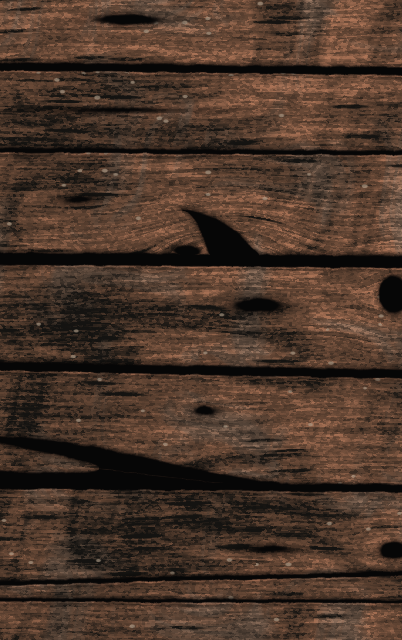
A WebGL 1 fragment shader for this texture:

```glsl
precision highp float;
// Eight weathered planks, stacked and parted by seven uneven black seams.
// Stretched cellular noise makes the grain, layered sines make the soot stains,
// and ellipses cut the knot holes, which push the grain lines apart.
uniform vec2 u_resolution;

vec2 hash2(vec2 c) {
  return fract(sin(vec2(dot(c, vec2(127.1, 311.7)), dot(c, vec2(269.5, 183.3)))) * 43758.5);
}

// Cellular noise: x is the distance to the nearest point, y its random value.
vec2 cells(vec2 p) {
  vec2 best = vec2(9.0, 0.0);
  for (int j = -1; j <= 1; j++) {
    for (int i = -1; i <= 1; i++) {
      vec2 cell = floor(p) + vec2(float(i), float(j));
      vec2 h = hash2(cell);
      float d = length(cell + h - p);
      if (d < best.x) best = vec2(d, fract(h.x * 7.0 + h.y * 13.0));
    }
  }
  return best;
}

// Layered, warped sines, roughly -1 to 1.
float waves(vec2 p) {
  float sum = 0.0, amp = 0.5;
  for (int i = 0; i < 5; i++) {
    p = mat2(0.8, 0.6, -0.6, 0.8) * p * 1.7 + 1.3;
    p += 0.8 * sin(p.yx * 1.3);
    sum += amp * sin(p.x) * cos(p.y);
    amp *= 0.65;
  }
  return sum;
}

float blot(vec2 q, vec2 centre, vec2 radius) {
  vec2 e = (q - centre) / radius;
  return exp(-dot(e, e));
}

void main() {
  // Heights are measured downwards from the top edge.
  vec2 q = gl_FragCoord.xy / u_resolution.y;
  q.y = 1.0 - q.y;
  float pixel = 1.0 / u_resolution.y;
  float rough = waves(q * vec2(30.0, 45.0));
  vec2 w = q + 0.0018 * vec2(rough, waves(q * 37.0 + 5.0));

  // Seams: left height, right height, half width.
  vec3 seams[7];
  seams[0] = vec3(0.104, 0.111, 0.0058);
  seams[1] = vec3(0.235, 0.239, 0.0032);
  seams[2] = vec3(0.404, 0.409, 0.0092);
  seams[3] = vec3(0.572, 0.585, 0.0065);
  seams[4] = vec3(0.757, 0.763, 0.006);
  seams[5] = vec3(0.911, 0.896, 0.003);
  seams[6] = vec3(0.937, 0.940, 0.0023);
  float gap = 1.0, plank = 0.0, rim = 0.0, debris = 0.0;
  for (int i = 0; i < 7; i++) {
    float below = w.y - mix(seams[i].x, seams[i].y, q.x / 0.63);
    gap = min(gap, abs(below) - seams[i].z);
    plank += step(0.0, below);
    below -= seams[i].z;
    rim = max(rim, step(0.0, below) * (1.0 - smoothstep(0.001, 0.006, below)));
    if (i < 2) debris = max(debris, 1.0 - smoothstep(0.002, 0.006, abs(below)));
  }

  // Wide split above the fifth seam, with a splinter left inside it.
  float split = max(0.683 + 0.075 * smoothstep(0.0, 0.5, w.x) - w.y, w.y - 0.764);
  float splinter = abs(w.y - 0.714 - 0.12 * w.x) - 0.022 * sqrt(max(1.0 - w.x / 0.155, 0.0));
  gap = min(gap, max(split, -splinter));

  // Knot holes and checks: centre, radii. The grain spreads around each.
  vec4 holes[9];
  holes[0] = vec4(0.200, 0.031, 0.045, 0.007);
  holes[1] = vec4(0.185, 0.172, 0.050, 0.0025);
  holes[2] = vec4(0.123, 0.312, 0.016, 0.004);
  holes[3] = vec4(0.292, 0.392, 0.020, 0.008);
  holes[4] = vec4(0.403, 0.477, 0.034, 0.010);
  holes[5] = vec4(0.615, 0.460, 0.022, 0.029);
  holes[6] = vec4(0.319, 0.642, 0.014, 0.006);
  holes[7] = vec4(0.423, 0.858, 0.024, 0.004);
  holes[8] = vec4(0.615, 0.860, 0.020, 0.013);
  float grainY = q.y;
  for (int i = 0; i < 9; i++) {
    vec2 e = (w - holes[i].xy) / holes[i].zw;
    gap = min(gap, (length(e) - 1.0) * min(holes[i].z, holes[i].w));
    grainY -= 0.7 * (q.y - holes[i].y) * exp(-0.12 * dot(e, e));
  }

  // Large broken knot on the third plank, arching the grain over it.
  float knot = max(0.328 + 4.5 * (w.x - 0.28) * (w.x - 0.28) - w.y, w.y - 0.41);
  knot = max(knot, 0.285 + 0.045 * sqrt(max((w.y - 0.33) / 0.075, 0.0)) - w.x);
  gap = min(gap, knot);
  float onKnotPlank = step(abs(plank - 2.0), 0.5);
  grainY += 0.06 * onKnotPlank * smoothstep(0.25, 0.40, q.y) * blot(q, vec2(0.36, q.y), vec2(0.11, 1.0));

  // Grain, from broad streaks to fine speckle.
  vec2 g = vec2(q.x, grainY + 0.003 * sin(q.x * 11.0 + plank * 2.0)) + plank * 0.37;
  float tone = 0.51 + 0.16 * (cells(g * vec2(6.0, 90.0)).y - 0.5);
  tone += 0.25 * (cells(g * vec2(18.0, 260.0)).y - 0.5);
  tone += 0.25 * (cells(q * vec2(190.0, 330.0)).y - 0.5) + 0.07 * rough;

  // Soot stains, and planks that darken towards the bottom left.
  float stain = waves(q * vec2(6.0, 9.0) + plank * 3.1);
  tone -= 0.26 * smoothstep(-0.15, 0.6, stain) + 0.10 * q.y - 0.22 * q.x;
  float soot = blot(q, vec2(0.14, 0.29), vec2(0.07, 0.06)) + blot(q, vec2(0.08, 0.50), vec2(0.12, 0.05));
  soot += blot(q, vec2(0.10, 0.63), vec2(0.16, 0.04)) + blot(q, vec2(0.54, 0.55), vec2(0.07, 0.025));
  soot += blot(q, vec2(0.33, 0.82), vec2(0.22, 0.05)) + blot(q, vec2(0.08, 0.14), vec2(0.12, 0.03));
  tone -= 0.24 * soot * (0.8 + 0.4 * rough);
  vec2 check = cells(g * vec2(7.0, 75.0));
  tone -= 0.4 * step(0.88, check.y) * (1.0 - smoothstep(0.1, 0.32, check.x));
  tone += 0.28 * rim * (0.7 + 0.5 * rough);

  // Wood colours, greyed in patches.
  vec3 wood = mix(vec3(0.08, 0.075, 0.065), vec3(0.37, 0.25, 0.18), smoothstep(0.0, 0.5, tone));
  wood = mix(wood, vec3(0.72, 0.46, 0.33), smoothstep(0.42, 0.95, tone));
  float grey = smoothstep(0.0, 0.7, waves(q * 11.0 + 9.0));
  wood = mix(wood, vec3(dot(wood, vec3(0.35, 0.45, 0.2))) * vec3(1.08, 1.0, 0.9), 0.15 + 0.4 * grey);

  // Pale chips, thickest along the upper seams.
  vec2 chip = cells(q * vec2(55.0, 85.0));
  float pale = step(0.975 - 0.3 * debris, chip.y) * (1.0 - smoothstep(0.12, 0.3, chip.x + 0.08 * rough));
  wood = mix(wood, vec3(0.68, 0.61, 0.53), 0.65 * pale);

  // Shade beside the openings, then the openings themselves.
  wood *= mix(0.6, 1.0, max(smoothstep(0.0, 0.010, gap), 0.8 * rim));
  gl_FragColor = vec4(mix(vec3(0.025, 0.022, 0.022), wood, smoothstep(-pixel, pixel + 0.001, gap)), 1.0);
}
```
